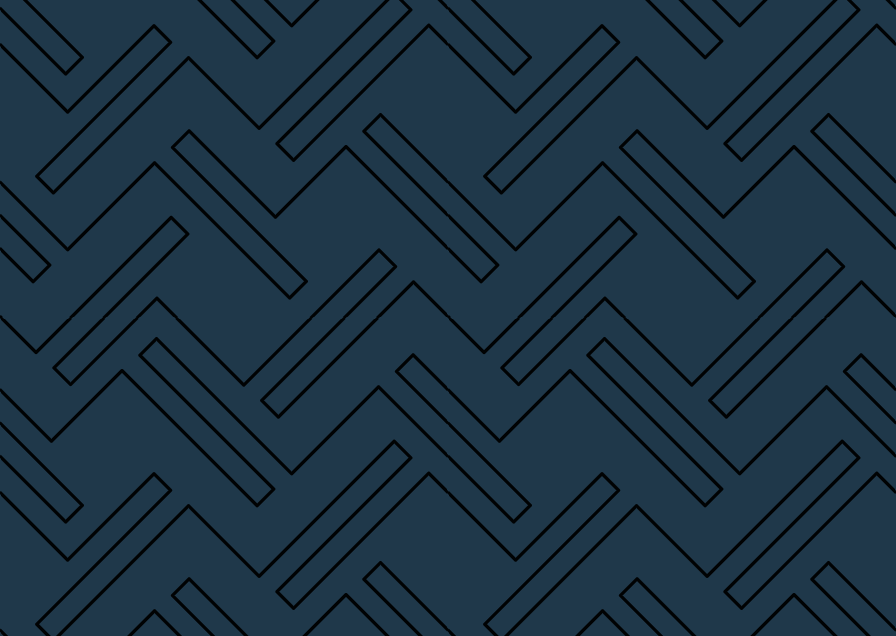
Give the GLSL for this pattern, as a WebGL 1 fragment shader.

```glsl
precision highp float;

uniform vec2 u_resolution;

#define REPEATS_ACROSS 2.0
#define TILE 384.0
#define LINE_WIDTH 2.8
#define LONG_RUN 115.83
#define SHORT_RUN 74.0
#define BACK_RUN 114.75
#define CAP_RUN 14.25
#define WIDE_GAP 74.5
#define NARROW_GAP 60.5
#define SEAM_Y 273.0
#define GROUND_COLOR vec3(0.122, 0.220, 0.290)
#define LINE_COLOR vec3(0.0, 0.006, 0.010)

// Offset to the nearest repeat, within half a tile of zero.
vec2 wrapTile(vec2 v) {
  return v - TILE * floor(v / TILE + 0.5);
}

// Moves the pen and keeps the smallest distance to its repeating trace.
void draw(vec2 p, vec2 stride, inout vec2 pen, inout float dist) {
  vec2 q = wrapTile(p - pen - 0.5 * stride);
  float along = clamp(dot(q, stride) / dot(stride, stride), -0.5, 0.5);
  dist = min(dist, length(q - along * stride));
  pen += stride;
}

// One S-shaped diagonal fold, then the slope leading to the next fold.
void drawFold(vec2 p, float rise, float exitRise, float gap, float side,
              inout vec2 pen, inout float dist) {
  vec2 ahead = vec2(1.0, -side);
  vec2 across = vec2(1.0, side);
  draw(p, ahead * rise, pen, dist);
  draw(p, across * CAP_RUN, pen, dist);
  draw(p, -ahead * BACK_RUN, pen, dist);
  draw(p, across * CAP_RUN, pen, dist);
  draw(p, ahead * exitRise, pen, dist);
  draw(p, across * gap, pen, dist);
}

// Four folded zigzag strips fill a tile; y points down here.
float stripDistance(vec2 p) {
  float dist = TILE;

  vec2 pen = vec2(58.0, 96.5);
  drawFold(p, SHORT_RUN, LONG_RUN, NARROW_GAP, 1.0, pen, dist);
  drawFold(p, LONG_RUN, LONG_RUN, WIDE_GAP, 1.0, pen, dist);

  pen = vec2(209.0, 330.5);
  drawFold(p, LONG_RUN, LONG_RUN, NARROW_GAP, 1.0, pen, dist);
  drawFold(p, LONG_RUN, SHORT_RUN, WIDE_GAP, 1.0, pen, dist);

  // The mirrored strip recurs half a tile along both axes.
  for (int i = 0; i < 2; i++) {
    pen = vec2(132.5, 140.0) + 0.5 * TILE * float(i);
    drawFold(p, LONG_RUN, SHORT_RUN, NARROW_GAP, -1.0, pen, dist);
    drawFold(p, LONG_RUN, LONG_RUN, WIDE_GAP, -1.0, pen, dist);
  }
  return dist;
}

void main() {
  float pixel = TILE * REPEATS_ACROSS / u_resolution.x;
  vec2 p = (gl_FragCoord.xy - 0.5 * u_resolution) * pixel;
  p.y = SEAM_Y - p.y;

  // Lines pinch slightly where neighbouring tiles meet.
  vec2 toSeam = abs(wrapTile(p - vec2(0.0, SEAM_Y)));
  float pinch = 0.4 + 1.4 * min(toSeam.x, toSeam.y);
  float halfWidth = min(0.5 * LINE_WIDTH, pinch);

  float ink = clamp(0.5 + (halfWidth - stripDistance(p)) / pixel, 0.0, 1.0);
  gl_FragColor = vec4(mix(GROUND_COLOR, LINE_COLOR, ink), 1.0);
}
```
